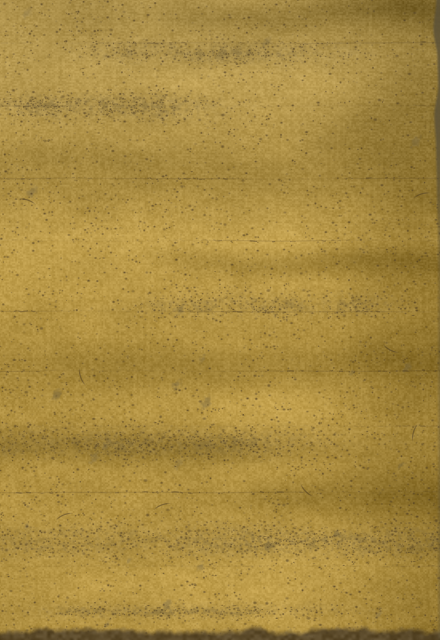
Give the GLSL for this texture, as a Shadertoy shader.

```glsl
// Worn golden cloth with soft horizontal shading, speckled bands, faint dotted lines and dark edges.
#define BRIGHT_GOLD vec3(0.785, 0.65, 0.315)
#define DARK_OLIVE vec3(0.49, 0.39, 0.13)
#define SPECK_BROWN vec3(0.29, 0.225, 0.13)
#define SMUDGE_GREY vec3(0.50, 0.43, 0.26)
#define EDGE_BROWN vec3(0.30, 0.24, 0.14)
#define GRAIN 0.08
#define SPECK_CELL 0.0046
#define SPARSE_SPECKS 0.10
#define LINE_COUNT 9
#define SMUDGE_COUNT 24
#define HAIR_COUNT 8

// Speckled bands: height, half thickness, centre across, half length
const vec4 SPECK_BANDS[6] = vec4[6](
    vec4(0.918, 0.016, 0.34, 0.20), vec4(0.832, 0.019, 0.12, 0.22),
    vec4(0.523, 0.016, 0.42, 0.19), vec4(0.308, 0.020, 0.16, 0.38),
    vec4(0.155, 0.022, 0.34, 0.55), vec4(0.045, 0.010, 0.30, 0.25));

// Olive shadows: height, half thickness, centre across, half length
const vec4 SHADOWS[6] = vec4[6](
    vec4(0.975, 0.025, 0.60, 0.40), vec4(0.735, 0.055, 0.25, 0.50),
    vec4(0.597, 0.022, 0.52, 0.32), vec4(0.430, 0.035, 0.45, 0.50),
    vec4(0.300, 0.028, 0.10, 0.45), vec4(0.220, 0.038, 0.62, 0.30));

float hash(vec2 p) {
    return fract(sin(dot(p, vec2(127.1, 311.7))) * 43758.5453);
}

float noise(vec2 p) {
    vec2 i = floor(p), f = fract(p);
    f = f * f * (3.0 - 2.0 * f);
    return mix(mix(hash(i), hash(i + vec2(1, 0)), f.x),
               mix(hash(i + vec2(0, 1)), hash(i + vec2(1, 1)), f.x), f.y);
}

float fbm(vec2 p) {
    float sum = 0.0, amp = 0.53;
    for (int i = 0; i < 4; i++) {
        sum += amp * noise(p);
        p = p * 2.03 + 17.3;
        amp *= 0.5;
    }
    return sum;
}

float bandMask(vec2 p, vec4 band) {
    vec2 d = (p - band.zx) / band.wy;
    return exp(-d.y * d.y - d.x * d.x * d.x * d.x);
}

// Scattered dots, one candidate per cell, drawn where the hash is below density
float specks(vec2 p, float density, float cell, float px) {
    vec2 id = floor(p / cell);
    float cover = 0.0;
    for (int y = -1; y <= 1; y++)
    for (int x = -1; x <= 1; x++) {
        vec2 c = id + vec2(x, y);
        vec2 centre = (c + vec2(hash(c + 3.1), hash(c + 8.7))) * cell;
        float radius = cell * mix(0.12, 0.30, pow(hash(c + 5.3), 2.0));
        vec2 d = (p - centre) * vec2(mix(0.7, 1.1, hash(c + 6.6)), 1.0);
        float spot = 1.0 - smoothstep(radius - px, radius + 1.1 * px, length(d));
        float strength = mix(0.15, 1.0, hash(c + 2.9));
        cover = max(cover, spot * strength * step(hash(c), density));
    }
    return cover;
}

// Faint hairlines beaded with uneven dots that stray a little up and down
float dottedLines(vec2 p, float px) {
    float cover = 0.0;
    for (int i = 0; i < LINE_COUNT; i++) {
        float k = float(i);
        float height = 0.105 + 0.102 * k + 0.03 * hash(vec2(k, 4.0));
        float d = p.y - height - 0.002 * (noise(vec2(p.x * 9.0, k)) - 0.5);
        float stray = 0.0022 * (noise(vec2(p.x * 150.0, k * 3.0)) - 0.5);
        float bead = smoothstep(0.5, 0.85, noise(vec2(p.x * 260.0, k * 7.0)));
        float fade = smoothstep(0.3, 0.75, noise(vec2(p.x * 6.0 + k * 3.7, k)));
        float hairline = 1.0 - smoothstep(0.0, 0.0004 + px, abs(d));
        float beads = 1.0 - smoothstep(0.0, 0.0006 + px, abs(d - stray));
        cover = max(cover, max(0.22 * hairline, 0.65 * bead * beads) * (0.2 + 0.8 * fade));
    }
    return cover;
}

void mainImage(out vec4 fragColor, in vec2 fragCoord) {
    float px = 1.0 / iResolution.y;
    float aspect = iResolution.x * px;
    vec2 p = fragCoord * px;
    float rightGap = aspect - p.x;

    // Soft shading, stretched sideways, darker toward the right
    float tone = 0.83 + 0.50 * (fbm(p * vec2(2.0, 10.0) + 4.0) - 0.5);
    tone += 0.26 * (fbm(p * vec2(14.0, 22.0)) - 0.5);
    vec2 bent = p + vec2(0.0, 0.03 * (noise(p * vec2(5.0, 3.0)) - 0.5));
    for (int i = 0; i < 6; i++) tone -= 0.35 * bandMask(bent, SHADOWS[i]);
    tone -= 0.45 * (1.0 - smoothstep(0.0, 0.24, rightGap));
    tone -= 0.10 * smoothstep(0.85, 1.0, p.y);
    vec3 color = mix(DARK_OLIVE, BRIGHT_GOLD, clamp(tone, -0.1, 1.0));
    color = mix(color, vec3(dot(color, vec3(0.34))), 0.12 * smoothstep(0.5, 1.0, p.y));

    // Woven grain with faint threads
    float grain = noise(p * 400.0) + 0.5 * noise(p * 190.0 + 31.0) - 0.75;
    float thread = noise(vec2(p.x * 230.0, p.y * 9.0)) + noise(vec2(p.x * 9.0, p.y * 230.0)) - 1.0;
    color += GRAIN * grain + 0.010 * thread;

    // Grey smudges and short curved hairs
    for (int i = 0; i < SMUDGE_COUNT; i++) {
        vec2 seed = vec2(float(i), 2.3);
        vec2 d = p - vec2(hash(seed) * aspect, hash(seed + 5.0));
        d.x -= 0.4 * d.y;
        float size = mix(0.004, 0.010, hash(seed + 9.0));
        float blot = 1.0 - smoothstep(0.2, 1.3, length(d * vec2(1.2, 0.9)) / size + 0.9 * noise(p * 260.0) - 0.4);
        color = mix(color, SMUDGE_GREY * mix(0.9, 1.15, hash(seed + 1.0)), 0.5 * blot);
    }
    for (int i = 0; i < HAIR_COUNT; i++) {
        vec2 seed = vec2(float(i), 6.1);
        vec2 d = p - vec2(hash(seed) * aspect, hash(seed + 3.0));
        float a = 6.283 * hash(seed + 7.0);
        d = mat2(cos(a), sin(a), -sin(a), cos(a)) * d;
        float curve = abs(d.y - 14.0 * d.x * d.x);
        float hair = (1.0 - smoothstep(0.0, 0.0004 + px, curve)) * (1.0 - smoothstep(0.006, 0.016, abs(d.x)));
        color = mix(color, SPECK_BROWN, 0.5 * hair);
    }

    // Specks, thick inside the bands, and dotted lines
    float crowd = 0.0;
    for (int i = 0; i < 6; i++) crowd = max(crowd, bandMask(p, SPECK_BANDS[i]));
    crowd *= 0.35 + 0.9 * noise(p * vec2(16.0, 45.0));
    float mottle = smoothstep(0.35, 0.8, noise(p * vec2(210.0, 240.0)));
    color = mix(color, SMUDGE_GREY * 0.9, crowd * (0.12 + 0.26 * mottle));
    float clump = 0.3 + 1.4 * noise(p * vec2(12.0, 20.0) + 9.0);
    float dots = specks(p, SPARSE_SPECKS * clump + 0.75 * crowd, SPECK_CELL, px);
    dots = max(dots, 0.75 * specks(p + 0.37, 0.035 + 0.22 * crowd, SPECK_CELL * 1.5, px));
    color = mix(color, SPECK_BROWN, 0.78 * max(dots, dottedLines(p, px)));

    // Ragged dark strip below, worn grey edge at the right
    float ragged = 0.003 + 0.016 * fbm(vec2(p.x * 30.0, 2.0)) + 0.004 * noise(p * 150.0);
    float strip = 1.0 - smoothstep(ragged - 0.005, ragged + 0.007, p.y);
    color = mix(color, EDGE_BROWN + 0.12 * (noise(p * 170.0) - 0.4), 0.88 * strip);
    float wear = 0.003 + 0.008 * smoothstep(0.6, 0.9, p.y) * noise(vec2(p.y * 22.0, 5.0));
    float edge = 1.0 - smoothstep(wear - 0.003, wear + 0.003, rightGap);
    color = mix(color, vec3(0.36, 0.32, 0.22), edge * mix(0.35, 0.85, smoothstep(0.55, 0.8, p.y)));

    fragColor = vec4(clamp(color, 0.0, 1.0), 1.0);
}
```
